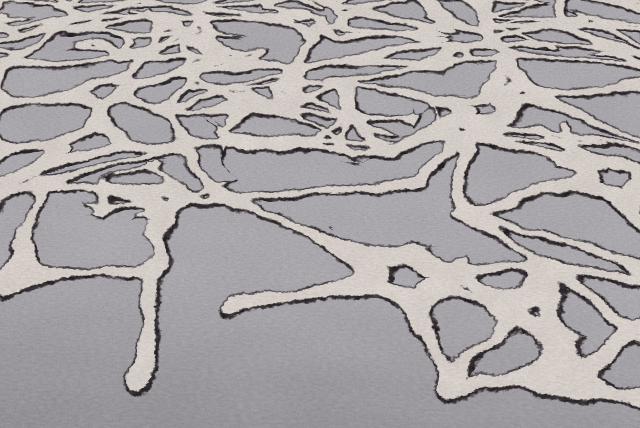
Write a Shadertoy shader that draws this texture.

```glsl
#define HORIZON 1.7        // vanishing height of the floor
#define CELL_SCALE 4.4     // web cells per floor unit
#define FINE_SCALE 1.8     // extra density of the small web
#define LINE_RADIUS 0.036  // half width of a strand, in cells
#define BLOB_RADIUS 0.27   // largest puddle at a node
#define MELT 25.0          // higher gives tighter joins
#define HOLE_DEPTH 0.19    // puddles deeper than this open up
#define OUTLINE 0.0072     // dark contour, in canvas heights
#define CREAM vec3(0.83, 0.80, 0.78)
#define GREY_FAR vec3(0.665, 0.655, 0.675)
#define GREY_NEAR vec3(0.575, 0.565, 0.585)
#define INK vec3(0.13, 0.11, 0.12)

vec2 hash2(vec2 p) {
    vec3 q = fract(p.xyx * vec3(0.1031, 0.1030, 0.0973));
    q += dot(q, q.yzx + 33.33);
    return fract((q.xx + q.yz) * q.zy);
}

float corner(vec2 cell, vec2 offset) {
    return dot(hash2(cell) * 2.0 - 1.0, offset);
}

float gradientNoise(vec2 p) {
    vec2 i = floor(p), f = p - i;
    vec2 u = f * f * f * (f * (f * 6.0 - 15.0) + 10.0);
    vec2 e = vec2(1.0, 0.0);
    return mix(mix(corner(i, f), corner(i + e, f - e), u.x),
               mix(corner(i + e.yx, f - e.yx), corner(i + 1.0, f - 1.0), u.x), u.y);
}

vec2 node(vec2 cell) {
    return cell + 0.1 + 0.8 * hash2(cell + 11.0);
}

float blobRadius(vec2 cell) {
    return BLOB_RADIUS * pow(hash2(cell + 57.0).x, 4.0);
}

// Strand that swells into a puddle at either end
float strand(vec2 p, vec2 a, vec2 b, float ra, float rb) {
    vec2 pa = p - a, ba = b - a;
    float t = clamp(dot(pa, ba) / dot(ba, ba), 0.0, 1.0);
    float s = 1.0 - t;
    return length(pa - ba * t) - LINE_RADIUS - ra * s * s * s - rb * t * t * t;
}

// Melted web of randomly linked nodes beyond a slanted border
float web(vec2 p, float border) {
    const vec2 slant = vec2(0.34, 1.0);
    vec2 home = floor(p);
    float sum = 1e-9;
    for (int y = -2; y <= 1; y++)
    for (int x = -2; x <= 2; x++) {
        vec2 cell = home + vec2(x, y);
        vec2 a = node(cell), pick = hash2(cell + 83.0);
        if (dot(a, slant) < border) continue;
        float ra = blobRadius(cell);
        for (int k = 0; k < 3; k++) {
            vec2 link = k == 0 ? vec2(1.0, 0.0) : k == 1 ? vec2(0.0, 1.0)
                      : vec2(pick.x < 0.5 ? -1.0 : 1.0, 1.0);
            vec2 b = node(cell + link);
            float chance = hash2(cell + 31.0 * float(k + 4)).y;
            if (chance > 0.82 - 0.12 * float(k) || dot(b, slant) < border) continue;
            sum += exp(-MELT * strand(p, a, b, ra, blobRadius(cell + link)));
        }
    }
    return -log(sum) / MELT;
}

float depthScale(vec2 p) {
    return 1.0 / (HORIZON - p.y);
}

// Cream pattern on the floor: negative inside
float pattern(vec2 p) {
    float w = depthScale(p);
    vec2 q = CELL_SCALE * w * vec2(p.x - 0.75, 2.0);
    q += 0.2 * vec2(gradientNoise(q * 1.3), gradientNoise(q * 1.3 + 40.0));
    q += 0.07 * vec2(gradientNoise(q * 4.5 + 9.0), gradientNoise(q * 4.5 + 70.0));
    float coarse = web(q, 1.15 * CELL_SCALE);
    float fine = web(q * FINE_SCALE + 30.0, 1.42 * CELL_SCALE * FINE_SCALE + 40.2) / FINE_SCALE;
    fine += 0.6 * smoothstep(-0.02, 0.2, gradientNoise(q * 0.5 + 5.0) + 0.09);
    float d = -log(exp(-MELT * coarse) + exp(-MELT * fine)) / MELT;
    d -= 0.035 * (w - 0.65);
    return max(d, -d - HOLE_DEPTH);
}

void mainImage(out vec4 fragColor, in vec2 fragCoord) {
    vec2 p = fragCoord / iResolution.y;
    float pixel = 1.0 / iResolution.y;
    float w = depthScale(p);

    // Distance to the pattern edge in canvas heights, with tufted fringe
    const vec2 e = vec2(0.002, 0.0);
    float d = pattern(p);
    vec2 slope = (vec2(pattern(p + e.xy), pattern(p + e.yx)) - d) / e.x;
    float edge = d / max(length(slope), CELL_SCALE * w);
    vec2 tuft = p * vec2(85.0, 105.0);
    float fringe = gradientNoise(tuft) + 0.7 * gradientNoise(tuft * 2.1);
    edge += 0.0042 * fringe * (1.2 - 0.6 * p.y);

    // Ground shading and pile grain
    float grain = 0.045 * gradientNoise(p * vec2(110.0, 260.0) * w)
                + 0.04 * gradientNoise(p * 230.0)
                + 0.02 * gradientNoise(p * vec2(6.0, 14.0));
    vec3 ground = mix(GREY_NEAR, GREY_FAR, smoothstep(-0.05, 0.5, p.y + 0.12 * p.x)) + grain;
    vec3 cream = CREAM + 1.2 * grain + 0.03 * gradientNoise(p * 22.0);

    // Contour is heaviest on the lower right flank and frays along its outside
    float facing = 0.5 + 0.5 * dot(slope / max(length(slope), 1e-4), vec2(0.6, -0.8));
    float thickness = OUTLINE * mix(0.3, 1.15, facing) * (1.25 - 0.55 * p.y);
    thickness *= 1.0 + 1.2 * gradientNoise(p * 16.0 + 3.0) + 0.6 * gradientNoise(tuft * 0.8 + 7.0);
    float soft = 0.0012 + 0.5 * pixel;
    float ink = 1.0 - smoothstep(-1.3 * soft, 1.3 * soft, edge - thickness);
    ink *= 0.9 + 0.3 * gradientNoise(tuft * 0.6);
    vec3 color = mix(ground, INK + 0.8 * abs(grain), clamp(ink, 0.0, 1.0));
    color = mix(color, cream, 1.0 - smoothstep(-soft, soft, edge));
    fragColor = vec4(clamp(color, 0.0, 1.0), 1.0);
}
```
